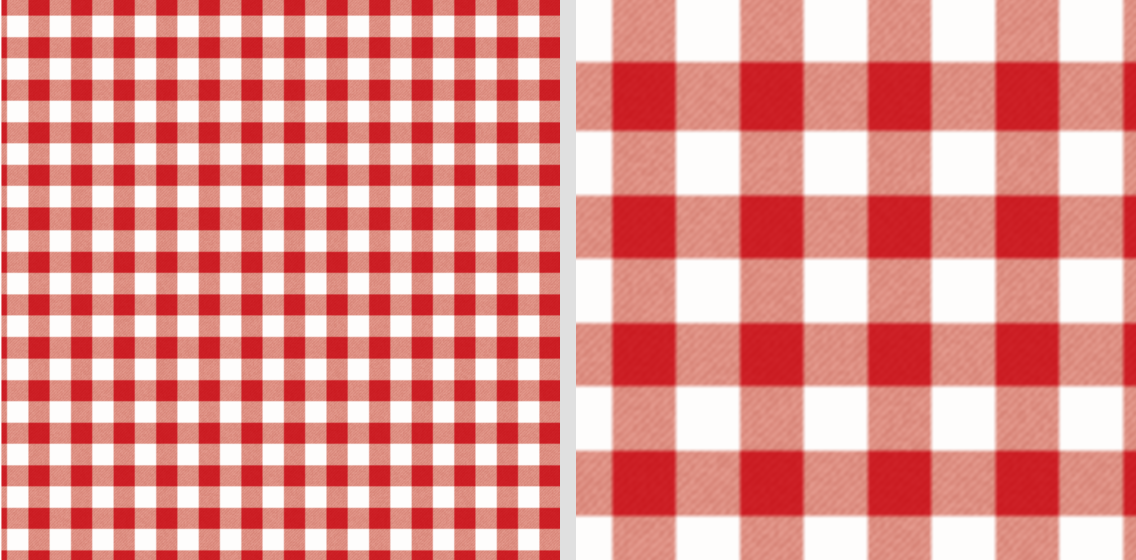
Left: the whole. Right: its middle third, enlarged.
Give the GLSL for this pattern, as a three.js fragment shader.

```glsl
// Red and white gingham cloth: crossed stripes with a faint twill grain.
varying vec2 vUv;

#define PERIOD vec2(0.07604, 0.07598)   // stripe spacing across and down
#define START vec2(0.0508, 0.0664)      // left and top edge of a first stripe
#define STRIPE vec2(0.0378, 0.0375)     // stripe widths
#define SOFTNESS 0.0019                 // half width of the edge blur
#define MARGIN 0.0026                   // bare strip at the left
#define THREADS 190.0                   // twill lines across the canvas
#define TWILL 0.018                     // strength of the twill lines
#define GRAIN 0.05                      // strength of the woven mottling
#define WHITE vec3(0.996, 0.992, 0.988)
#define PINK vec3(0.868, 0.560, 0.510)
#define RED vec3(0.800, 0.118, 0.142)

float hash(vec2 p) {
  vec3 q = fract(vec3(p.xyx) * 0.1031);
  q += dot(q, q.yzx + 33.33);
  return fract((q.x + q.y) * q.z);
}

float noise(vec2 p) {
  vec2 i = floor(p);
  vec2 f = fract(p);
  f = f * f * (3.0 - 2.0 * f);
  return mix(mix(hash(i), hash(i + vec2(1.0, 0.0)), f.x),
             mix(hash(i + vec2(0.0, 1.0)), hash(i + 1.0), f.x), f.y);
}

// Coverage of the repeating stripes on each axis, with blurred edges.
vec2 stripes(vec2 p) {
  vec2 fromCentre = abs(mod(p - START - 0.5 * STRIPE + 0.5 * PERIOD, PERIOD) - 0.5 * PERIOD);
  return 1.0 - smoothstep(-SOFTNESS, SOFTNESS, fromCentre - 0.5 * STRIPE);
}

void main() {
  vec2 p = vec2(vUv.x, 1.0 - vUv.y);

  // Two rows are woven slightly taller and push the rows below them down.
  vec2 cloth = p;
  cloth.y -= 0.0034 * step(0.391, p.y) + 0.0013 * step(0.620, p.y);
  vec2 band = stripes(cloth);

  // Single stripes are pink; crossings are red.
  vec3 color = mix(mix(WHITE, PINK, band.x), mix(PINK, RED, band.x), band.y);

  // Weave shows most in pink, a little in red, and not in white.
  float pinkness = band.x + band.y - 2.0 * band.x * band.y;
  float redness = band.x * band.y;
  float twill = sin(6.2832 * THREADS * (p.x + p.y));
  float mottling = noise(p * 380.0) - 0.5;
  color += (TWILL * twill + GRAIN * mottling) * vec3(0.6, 1.0, 1.0) * (pinkness + 0.35 * redness);

  color = mix(WHITE, color, smoothstep(MARGIN - 0.001, MARGIN + 0.001, p.x));
  gl_FragColor = vec4(clamp(color, 0.0, 1.0), 1.0);
}
```
